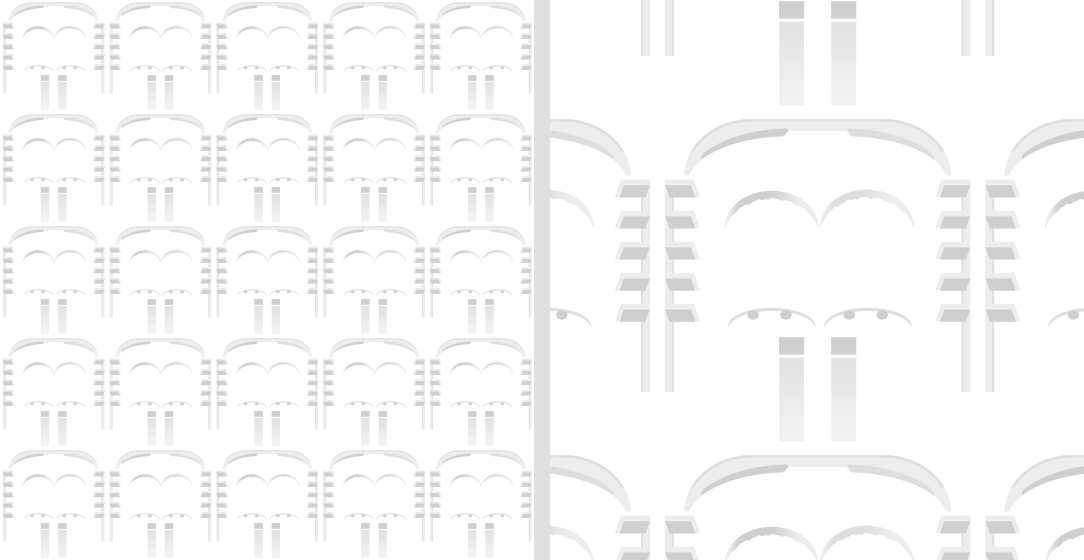
Left, the full canvas; right, a detail of the centre.
A WebGL 2 fragment shader for this pattern:

```glsl
#version 300 es
precision highp float;
// Five by five pale grey ornaments on white: a bent top band, toothed side rails,
// two pairs of arcs and two short pillars. Each is built in a tile of 146.4 x 153.6
// units from boxes and ellipses, mirrored about its axis, with slight wear per tile.
uniform vec2 u_resolution;
out vec4 outColor;

const float REPEATS = 5.0;
const vec2 TILE = vec2(146.4, 153.6);
const float AXIS = 73.5;
const vec3 WHITE = vec3(1.0);
const vec3 PALE = vec3(0.93);
const vec3 MIDDLE = vec3(0.87);
const vec3 DARK = vec3(0.81);

float hash(vec2 cell) {
  return fract(sin(dot(cell, vec2(41.3, 289.1))) * 4375.5);
}

float box(vec2 p, vec2 low, vec2 high) {
  vec2 d = abs(p - 0.5 * (low + high)) - 0.5 * (high - low);
  return length(max(d, 0.0)) + min(max(d.x, d.y), 0.0);
}

float ellipse(vec2 p, vec2 radius) {
  float k = length(p / radius);
  return k * (k - 1.0) / max(length(p / (radius * radius)), 1e-4);
}

// Part of the upper ellipse left uncovered by a copy moved down
float crescent(vec2 p, vec2 radius, float drop) {
  float ring = max(ellipse(p, radius), -ellipse(p - vec2(0.0, drop), radius));
  return max(ring, p.y);
}

float cover(float d, float unit) {
  return clamp(0.5 - d / unit, 0.0, 1.0);
}

void paint(inout vec3 color, vec3 ink, float d, float unit) {
  color = mix(color, ink, cover(d, unit));
}

// Bent band: pale body, shaded underside and a fine upper rim
void topBand(inout vec3 color, vec2 m, vec3 shade, float unit) {
  float outer = ellipse(vec2(max(m.x - 30.0, 0.0), m.y - 29.5), vec2(31.0, 26.3));
  vec2 q = vec2(max(m.x - 12.0, 0.0), m.y - 32.0);
  float inner = ellipse(q, vec2(47.0, 21.0));
  float cut = max(m.y - 29.0, 13.0 - m.x + 0.8 * (m.y - 8.0));
  float body = max(max(outer, -inner), cut);
  paint(color, PALE, body, unit);
  float under = max(body, ellipse(q, vec2(47.5, 24.5)));
  paint(color, shade, max(under, m.x - 53.0), unit);
  paint(color, PALE, box(m, vec2(-16.0, 3.8), vec2(16.0 - 0.6 * (m.y - 4.0), 8.6)), unit);
  float rim = max(abs(outer + 0.6) - 0.6, m.y - 18.0);
  paint(color, MIDDLE, rim, unit);
}

// Long rail with five slanted teeth on its inner side
void toothedRail(inout vec3 color, vec2 m, float unit) {
  paint(color, PALE, box(m, vec2(65.8, 31.0), vec2(69.8, 128.0)), unit);
  paint(color, MIDDLE, box(m, vec2(65.8, 38.0), vec2(66.6, 128.0)), unit);
  float index = clamp(floor((m.y - 27.0) / 14.2), 0.0, 4.0);
  vec2 t = vec2(m.x, m.y - 35.9 - 14.2 * index);
  t.x += 0.35 * t.y;
  paint(color, PALE, box(t, vec2(54.8, -5.0), vec2(67.5, 3.0)), unit);
  paint(color, DARK, box(t, vec2(57.0, -2.4), vec2(68.8, 3.2)), unit);
  paint(color, WHITE, box(t, vec2(55.0, 4.0), vec2(65.0, 5.5)), unit);
}

// Upper arc whose ink thins out along its length, with a ragged lower edge
void upperArc(inout vec3 color, vec2 p, vec3 ink, float seed, float unit) {
  float ragged = sin(p.x * 0.9 + seed * 6.3) + 0.6 * sin(p.x * 2.1 + seed * 17.0);
  float d = crescent(p, vec2(21.5, 17.0), 3.7 + 0.3 * ragged);
  vec3 faded = mix(ink, PALE, smoothstep(-2.0, 16.0, p.x + 6.0 * (seed - 0.5)));
  paint(color, mix(PALE, faded, smoothstep(-21.0, -14.0, p.x)), d, unit);
}

// Thin lower arc with two small dark marks hanging from it
void lowerArc(inout vec3 color, vec2 p, float unit) {
  paint(color, MIDDLE, crescent(p, vec2(20.0, 8.5), 1.5), unit);
  vec2 mark = vec2(abs(p.x + 1.0) - 7.5, p.y + 5.2);
  paint(color, DARK, ellipse(mark, vec2(2.6, 2.1)), unit);
}

// Pillar with a dark head, a white joint and a shaft that pales downward
void pillar(inout vec3 color, vec2 m, float unit) {
  vec3 shaft = mix(vec3(0.89), vec3(0.95), smoothstep(112.0, 150.0, m.y));
  paint(color, shaft, box(m, vec2(6.2, 103.0), vec2(17.6, 150.5)), unit);
  paint(color, DARK, box(m, vec2(6.2, 103.0), vec2(17.6, 110.6)), unit);
  paint(color, WHITE, box(m, vec2(6.2, 111.2), vec2(17.6, 112.3)), unit);
}

void main() {
  vec2 uv = gl_FragCoord.xy / u_resolution;
  vec2 grid = vec2(uv.x, 1.0 - uv.y) * REPEATS;
  vec2 cell = mod(floor(grid), REPEATS);
  vec2 p = fract(grid) * TILE;
  vec2 m = vec2(abs(p.x - AXIS), p.y);
  float unit = TILE.x * REPEATS / u_resolution.x;
  float seed = hash(cell);

  vec3 color = WHITE;
  topBand(color, m, p.x < AXIS ? DARK : MIDDLE, unit);
  toothedRail(color, m, unit);
  upperArc(color, p - vec2(52.5, 53.0), DARK, seed, unit);
  upperArc(color, p - vec2(96.0, 52.5), MIDDLE, hash(cell + 7.0), unit);
  lowerArc(color, p - vec2(52.5, 98.0), unit);
  lowerArc(color, p - vec2(96.5, 98.0), unit);
  pillar(color, m, unit);
  outColor = vec4(color, 1.0);
}
```
